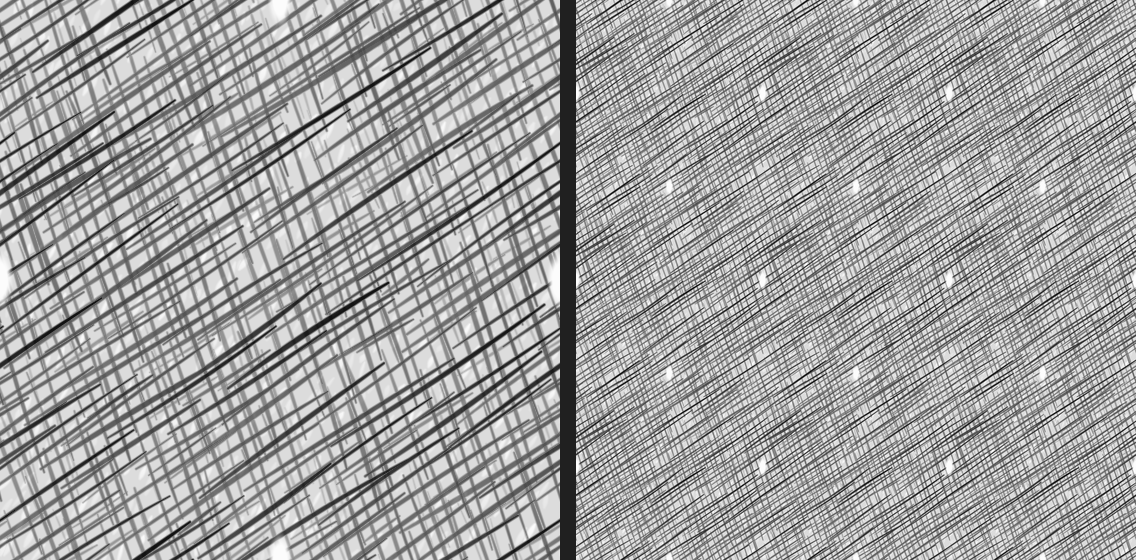
Left, the tile; right, the same tile 3 across and 3 down.
This pattern is drawn by a WebGL 2 fragment shader. Its source:

```glsl
#version 300 es
precision highp float;
// Pencil cross-hatching: dark slanted strokes over steep grey ones on flecked paper.
// Each layer scatters strokes on a skewed integer lattice that wraps on the unit
// square, so every layer tiles without a seam.

uniform vec2 u_resolution;
out vec4 fragColor;

const vec3 PAPER = vec3(0.862);
const vec3 FLECK = vec3(0.99);
const vec3 GRAPHITE = vec3(0.07);

// Lattice directions; dot(direction, dual) must be 1.
const vec4 SLANTED = vec4(3.0, 2.0, 1.0, -1.0);
const vec4 STEEP = vec4(1.0, -3.0, 1.0, 0.0);
const vec4 LEANING = vec4(1.0, 2.0, 1.0, 0.0);

struct Hatch {
    vec4 axes;      // direction, dual
    vec2 cells;     // cells along, bands across
    vec2 reach;     // shortest and longest half length
    vec2 tone;      // weakest and strongest ink
    float radius;   // half width
    float tilt;     // random slope
    float stray;    // offset within the band
    float share;    // part of the cells holding a stroke
};

uint scramble(uint n) {
    n = n * 747796405u + 2891336453u;
    n = ((n >> ((n >> 28u) + 4u)) ^ n) * 277803737u;
    return (n >> 22u) ^ n;
}

// Four random values in 0..1 for a cell.
vec4 hash4(vec2 cell, uint seed) {
    uint a = scramble(uint(cell.x) + scramble(uint(cell.y) + scramble(seed)));
    uint b = scramble(a);
    uint c = scramble(b);
    uint d = scramble(c);
    return vec4(uvec4(a, b, c, d) >> 8u) / 16777216.0;
}

// Smooth value noise that wraps after the given whole number of cells.
float wrappedNoise(vec2 p, float count, uint seed) {
    vec2 cell = floor(p * count);
    vec2 f = smoothstep(0.0, 1.0, p * count - cell);
    vec2 lo = floor(mod(cell + 0.5, count));
    vec2 hi = floor(mod(cell + 1.5, count));
    float low = mix(hash4(lo, seed).x, hash4(vec2(hi.x, lo.y), seed).x, f.x);
    float high = mix(hash4(vec2(lo.x, hi.y), seed).x, hash4(hi, seed).x, f.x);
    return mix(low, high, f.y);
}

// Soft bare patch on the wrapped canvas.
float barePatch(vec2 p, vec2 centre, vec2 size) {
    vec2 d = p - centre;
    d -= round(d);
    return smoothstep(1.3, 0.6, length(d / size));
}

// Tapered, slightly bent stroke centred on the origin, fading towards one end.
float stroke(vec2 q, float reach, float radius, float bend, float soft) {
    float t = clamp(q.x / reach, -1.0, 1.0);
    q.y += bend * t * t;
    float d = length(vec2(max(abs(q.x) - reach, 0.0), q.y));
    float pressure = 0.87 + 0.13 * t;
    return pressure * smoothstep(soft, -soft, d - radius * (1.0 - 0.55 * t * t));
}

// Strongest ink of all strokes of a layer near p.
float hatch(vec2 p, Hatch h, uint seed, float soft) {
    vec2 dir = h.axes.xy, dual = h.axes.zw;
    float span = length(dir);
    float u = dot(p, dual);
    float v = dir.x * p.y - dir.y * p.x;
    float skew = dot(dual, vec2(-dir.y, dir.x)) / (span * span);
    float home = floor(v * h.cells.y);
    float ink = 0.0;
    for (int j = -2; j <= 2; j++) {
        float band = home + float(j);
        float foot = u + skew * ((band + 0.5) / h.cells.y - v);
        float nearest = floor(foot * h.cells.x);
        for (int i = -1; i <= 1; i++) {
            vec2 cell = vec2(nearest + float(i), band);
            vec2 id = floor(mod(cell + 0.5, h.cells));
            vec4 place = hash4(id, seed);
            vec4 look = hash4(id, seed + 101u);
            if (look.w > h.share) continue;
            vec2 centre = (cell + 0.5 + (place.xy - 0.5) * vec2(0.6, h.stray)) / h.cells;
            vec2 q = vec2((u + skew * (centre.y - v) - centre.x) * span, (v - centre.y) / span);
            q.y += (place.z - 0.5) * h.tilt * q.x;
            float reach = mix(h.reach.x, h.reach.y, look.x);
            float radius = h.radius * mix(0.65, 1.25, look.y);
            float bend = (place.w - 0.5) * 0.06 * reach;
            float tone = mix(h.tone.x, h.tone.y, look.z * look.z);
            ink = max(ink, tone * stroke(q, reach, radius, bend, soft));
        }
    }
    return ink;
}

// Crossing strokes darken each other a little.
float overlay(float a, float b) {
    return min(max(a, b) + 0.14 * min(a, b), 1.0);
}

void main() {
    vec2 p = gl_FragCoord.xy / u_resolution;
    float soft = max(0.0022, 0.7 / min(u_resolution.x, u_resolution.y));

    Hatch flecks = Hatch(LEANING, vec2(50, 18), vec2(0.006, 0.018), vec2(0.35, 1.0), 0.0046, 0.5, 0.8, 0.8);
    Hatch hairs = Hatch(STEEP, vec2(22, 9), vec2(0.04, 0.09), vec2(0.18, 0.45), 0.0024, 0.14, 0.8, 0.65);
    Hatch uprights = Hatch(STEEP, vec2(16, 11), vec2(0.1, 0.17), vec2(0.48, 0.64), 0.0039, 0.08, 0.5, 0.95);
    Hatch shorts = Hatch(SLANTED, vec2(20, 7), vec2(0.04, 0.11), vec2(0.35, 0.8), 0.0029, 0.14, 0.8, 0.7);
    Hatch longs = Hatch(SLANTED, vec2(12, 11), vec2(0.14, 0.24), vec2(0.62, 1.05), 0.0042, 0.09, 0.6, 0.95);

    // Paper with pale flecks
    float bare = max(barePatch(p, vec2(0.5, 0.0), vec2(0.018, 0.04)),
                     barePatch(p, vec2(0.0, 0.5), vec2(0.02, 0.045)));
    vec3 color = mix(PAPER, FLECK, max(bare, hatch(p, flecks, 1u, soft * 1.3)));

    // Grey steep strokes, fainter in places, then dark slanted ones
    float ink = overlay(hatch(p, hairs, 2u, soft), hatch(p, uprights, 3u, soft));
    ink *= mix(0.7, 1.12, wrappedNoise(p, 6.0, 7u));
    ink = overlay(ink, hatch(p, shorts, 4u, soft));
    ink = overlay(ink, hatch(p, longs, 5u, soft));

    fragColor = vec4(mix(color, GRAPHITE, ink * (1.0 - bare)), 1.0);
}
```
